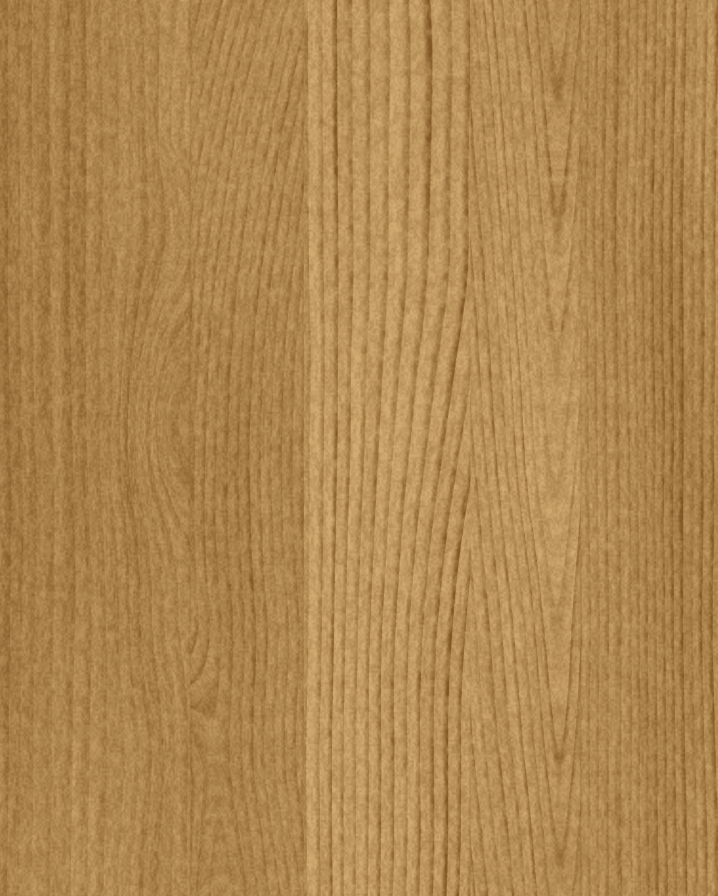
Reproduce this texture procedurally as a WebGL 2 fragment shader.

```glsl
#version 300 es
precision highp float;
// Warm oak boards: five vertical strips with flowing growth rings, pores and fine grain.

uniform vec2 u_resolution;
out vec4 fragColor;

const int STRIPS = 5;
// Lengths are in canvas heights; one entry per strip, left to right.
const float EDGES[6] = float[6](-0.1, 0.2125, 0.339, 0.525, 0.648, 4.0);
const float BASE_TONE[5] = float[5](0.55, 0.59, 0.99, 0.93, 0.62);
const float RINGS[5] = float[5](56.0, 84.0, 70.0, 82.0, 96.0);
const float RING_DARKNESS[5] = float[5](0.36, 0.58, 1.12, 0.78, 0.74);
const float RING_SOFTNESS[5] = float[5](0.70, 0.50, 0.42, 0.38, 0.52);

const vec3 DARK_WOOD = vec3(0.610, 0.450, 0.240);
const vec3 LIGHT_WOOD = vec3(0.750, 0.600, 0.380);
const float STREAKS = 0.48;
const float PORES = 0.52;
const float GRAIN = 0.56;
const float SHADE = 0.34;
const float SEAM_DARKNESS = 0.30;
const float SEAM_WIDTH = 0.0016;
const vec2 SWIRL_CENTER = vec2(0.195, 0.51);
const vec2 ARCH_TIP = vec2(0.245, 0.165);
const float CATHEDRAL_AXIS = 0.622;

float hash(vec2 p) {
    vec3 q = fract(vec3(p.xyx) * 0.1031);
    q += dot(q, q.yzx + 33.33);
    return fract((q.x + q.y) * q.z);
}

float noise(vec2 p) {
    vec2 i = floor(p), f = fract(p);
    f = f * f * (3.0 - 2.0 * f);
    return mix(mix(hash(i), hash(i + vec2(1, 0)), f.x),
               mix(hash(i + vec2(0, 1)), hash(i + vec2(1, 1)), f.x), f.y);
}

float signedNoise(vec2 p) { return noise(p) - 0.5; }

// Bends the horizontal coordinate so that its contours follow the grain.
float grainCoordinate(int strip, vec2 p) {
    float seed = float(strip) * 17.3 + 40.0;
    float x = p.x + 0.012 * signedNoise(p * vec2(7.0, 2.6) + seed)
                  + 0.002 * signedNoise(p * vec2(24.0, 9.0) + seed);
    if (strip == 0) {
        // Loose swirl beside the first seam
        vec2 d = (p - SWIRL_CENTER) * vec2(17.0, 7.0);
        x += 0.075 * exp(-dot(d, d));
        x += 0.035 * signedNoise(p * vec2(9.0, 7.0)) * smoothstep(0.10, 0.19, p.x);
    } else if (strip == 1) {
        // Bowed lines that close into an arch near the bottom
        float bow = x - 0.24 * (p.y - 0.47) * (p.y - 0.47);
        float arch = ARCH_TIP.x + length(vec2(x - ARCH_TIP.x, 0.008)) + 0.10 * (p.y - ARCH_TIP.y);
        x = mix(bow, arch, smoothstep(0.32, 0.12, p.y));
    } else if (strip == 2) {
        // Lines lean to the right on the right-hand side
        float side = smoothstep(0.34, 0.56, p.x);
        x -= 0.062 * side * smoothstep(0.18, 0.72, p.y);
    } else if (strip == 3) {
        // Rounded cathedral points aimed downwards
        x = CATHEDRAL_AXIS - length(vec2(x - CATHEDRAL_AXIS, 0.008)) + 0.080 * p.y
          + 0.006 * signedNoise(p * vec2(12.0, 6.0));
    }
    return x;
}

float stripTone(int strip, vec2 p) {
    float seed = float(strip) * 31.7 + 60.0;
    float x = grainCoordinate(strip, p);
    float count = RINGS[strip];
    vec2 flow = vec2(x, p.y) + seed;

    // Growth rings: a slow darkening, then a crisp edge
    float r = x * count + 0.8 * noise(vec2(x * count * 0.4, seed));
    float id = floor(r), f = r - id;
    float aa = clamp(1.3 * count / u_resolution.y, 0.08, 0.4);
    float ring = smoothstep(1.0 - RING_SOFTNESS[strip] - aa, 1.0 - aa, f)
               * (1.0 - smoothstep(1.0 - aa, 1.0, f));
    float strength = 0.50 + 0.55 * hash(vec2(id + 50.0, seed));
    strength *= 0.75 + 0.50 * noise(vec2(id * 7.3 + 90.0, p.y * 4.0 + seed));
    strength *= 0.55 + 0.90 * noise(flow * vec2(300.0, 110.0));

    // Long streaks, short pores and speckle
    float streak = 0.6 * signedNoise(flow * vec2(22.0, 1.6))
                 + 0.5 * signedNoise(flow * vec2(75.0, 2.8))
                 + 0.4 * signedNoise(flow * vec2(190.0, 9.0));
    float pore = signedNoise(flow * vec2(340.0, 110.0));
    float speckle = signedNoise(p * vec2(470.0, 390.0) + seed);

    return BASE_TONE[strip] - RING_DARKNESS[strip] * ring * strength
         + STREAKS * streak + PORES * pore + GRAIN * speckle;
}

void main() {
    vec2 p = gl_FragCoord.xy / u_resolution.y;
    float blur = 0.7 / u_resolution.y;
    float tone = 0.0, seam = 0.0;

    for (int i = 0; i < STRIPS; i++) {
        float cover = smoothstep(-blur, blur, p.x - EDGES[i])
                    - smoothstep(-blur, blur, p.x - EDGES[i + 1]);
        if (cover > 0.0) tone += cover * stripTone(i, p);
        float visibility = i == 3 ? 0.3 : 1.0;
        float d = (p.x - EDGES[i]) / (SEAM_WIDTH + blur);
        seam += visibility * exp(-d * d);
    }
    tone -= SEAM_DARKNESS * seam * (0.6 + 0.6 * noise(p * vec2(3.0, 40.0)));

    // Broad light and shade, with a darker left border
    tone += SHADE * signedNoise(p * vec2(5.0, 2.2) + 8.0);
    tone -= 0.25 * smoothstep(0.035, 0.0, p.x);

    fragColor = vec4(mix(DARK_WOOD, LIGHT_WOOD, clamp(tone, -0.7, 1.45)), 1.0);
}
```
